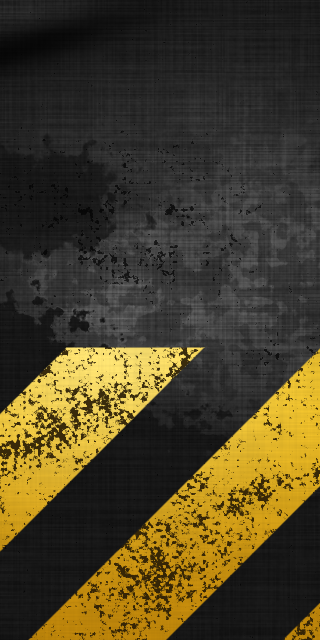
Reproduce this background procedurally as a Shadertoy shader.

```glsl
// Worn yellow hazard stripes over a dark, scratched and woven metal wall.

float hash(vec2 p) {
    return fract(sin(dot(p, vec2(127.1, 311.7))) * 43758.55);
}

float noise(vec2 p) {
    vec2 i = floor(p), f = fract(p);
    f = f * f * (3.0 - 2.0 * f);
    return mix(mix(hash(i), hash(i + vec2(1, 0)), f.x),
               mix(hash(i + vec2(0, 1)), hash(i + vec2(1, 1)), f.x), f.y);
}

float fbm(vec2 p) {
    float sum = 0.0, amp = 0.53;
    for (int i = 0; i < 4; i++) {
        sum += amp * noise(p);
        p = mat2(1.6, 1.2, -1.2, 1.6) * p + 7.3;
        amp *= 0.5;
    }
    return sum;
}

// Soft elliptical spot, 1 at its centre
float spot(vec2 p, vec2 centre, vec2 radius) {
    vec2 d = (p - centre) / radius;
    return exp(-dot(d, d));
}

// Soft band around the line through a point with a given slope
float band(vec2 p, vec2 through, float slope, float width) {
    float d = (p.y - through.y - slope * (p.x - through.x)) / width;
    return exp(-d * d);
}

// Fine horizontal and vertical threads, centred on zero
float weave(vec2 p) {
    float across = noise(vec2(p.x * 5.0, p.y * 230.0));
    float upright = noise(vec2(p.x * 230.0, p.y * 6.0 + 9.0));
    return 0.6 * across + 0.4 * upright - 0.5;
}

float wallGrey(vec2 p, float grit) {
    float rough = fbm(p * 8.0) - 0.5;
    float ragged = 0.8 * rough + 0.8 * (fbm(p * 34.0) - 0.5);

    // Central light and mottled pale flakes
    float light = max(spot(p, vec2(0.42, 1.07), vec2(0.46, 0.36)),
                      0.85 * spot(p, vec2(0.83, 1.15), vec2(0.42, 0.42)));
    float flakes = smoothstep(-0.02, 0.1, ragged);
    float grey = 0.095 + 0.05 * spot(p, vec2(0.55, 1.6), vec2(0.6, 0.25));
    grey += light * (0.15 + 0.09 * flakes + 0.12 * rough);

    // Ragged dark stain on the left, and the dark lower wall
    float stain = spot(p, vec2(0.06, 1.37), vec2(0.42, 0.19)) + 0.9 * ragged;
    grey = mix(grey, 0.075, 0.8 * smoothstep(0.42, 0.65, stain));
    float lower = 1.01 - 0.7 * (p.x - 0.16) - p.y + 0.4 * ragged;
    grey = mix(grey, 0.085, smoothstep(-0.02, 0.03, lower));

    // Black streak below a faint sheen in the upper corner
    grey += 0.06 * spot(p, vec2(0.08, 1.96), vec2(0.3, 0.07));
    float streak = band(p, vec2(0.0, 1.83), 0.28, 0.07) * smoothstep(0.75, 0.1, p.x);
    grey *= 1.0 - 0.75 * streak;

    // Clusters of small black chips around the middle
    float chipped = spot(p, vec2(0.4, 1.3), vec2(0.4, 0.25))
                  + 0.8 * spot(p, vec2(0.9, 0.93), vec2(0.18, 0.07));
    chipped *= smoothstep(-0.08, 0.16, fbm(p * 15.0 + 5.0) - 0.5);
    grey *= 1.0 - 0.7 * smoothstep(0.0, 0.1, grit - 0.78 + 0.3 * chipped);
    return grey * (1.0 + 0.6 * weave(p) + 0.25 * (grit - 0.5));
}

vec3 paintColor(vec2 p) {
    vec3 amber = mix(vec3(0.74, 0.52, 0.04), vec3(0.9, 0.72, 0.13),
                     smoothstep(0.0, 0.85, p.y));
    float shine = spot(p, vec2(0.34, 0.93), vec2(0.48, 0.36));
    vec3 paint = mix(amber, vec3(0.98, 0.88, 0.45), shine);
    return paint * (1.0 + 0.1 * weave(p) + 0.1 * (fbm(p * 9.0) - 0.5));
}

// Amount of wear, from clean (0) to heavily chipped (1)
float paintWear(vec2 p, float edge) {
    float upper = band(p, vec2(0.16, 0.66), 0.53, 0.12);
    float right = 0.85 * band(p, vec2(0.5, 0.34), 0.36, 0.05);
    float wear = p.x - p.y < -0.1 ? upper : right;
    wear = max(wear, 0.95 * spot(p, vec2(0.45, 0.17), vec2(0.32, 0.2)));
    wear = max(wear, 0.8 * spot(p, vec2(1.0, 0.0), vec2(0.15)));
    wear = max(wear, 0.6 * smoothstep(-0.06, 0.0, edge));
    return clamp(0.75 * wear + 1.7 * (fbm(p * 12.0 + 3.0) - 0.5), 0.0, 1.0);
}

void mainImage(out vec4 fragColor, in vec2 fragCoord) {
    vec2 p = fragCoord / iResolution.xy * vec2(1.0, 2.0);
    float pixel = 2.0 / iResolution.y;
    float grit = fbm(p * 105.0);
    vec3 color = vec3(wallGrey(p, grit));

    // Repeated diagonal stripes, cut off by a level top
    float across = mod(p.x - p.y + 0.8885, 0.795) - 0.3975;
    float edge = max((abs(across) - 0.215) * 0.707, p.y - 0.914);
    float stripe = smoothstep(pixel, -pixel, edge);

    // Chipped paint shows the dark wall through it
    float chips = smoothstep(0.0, 0.18, grit - 0.69 + 0.3 * paintWear(p, edge));
    vec3 paint = mix(paintColor(p), vec3(0.16, 0.11, 0.02), 0.92 * chips);
    color = mix(color, paint, stripe);

    fragColor = vec4(clamp(color, 0.0, 1.0), 1.0);
}
```
